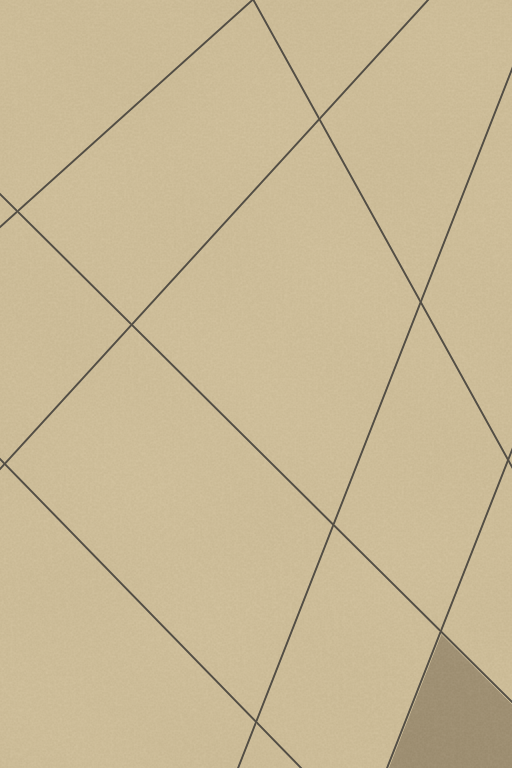
This background is drawn by a WebGL 1 fragment shader. Its source:

```glsl
precision highp float;
uniform vec2 u_resolution;

vec2 hash2(vec2 cell) {
  vec2 q = vec2(dot(cell, vec2(127.1, 311.7)), dot(cell, vec2(269.5, 183.3)));
  return fract(sin(q) * 43758.55);
}

// Cellular noise: distance to the nearest scattered point
float cellular(vec2 p) {
  vec2 cell = floor(p);
  vec2 local = fract(p);
  float nearest = 2.0;
  for (int y = -1; y <= 1; y++) {
    for (int x = -1; x <= 1; x++) {
      vec2 offset = vec2(float(x), float(y));
      nearest = min(nearest, length(offset + hash2(cell + offset) - local));
    }
  }
  return nearest;
}

// Signed distance to the line through a and b, positive on its left
float seam(vec2 p, vec2 a, vec2 b) {
  vec2 along = normalize(b - a);
  return dot(p - a, vec2(-along.y, along.x));
}

void main() {
  // Canvas spans 2 by 3 units
  vec2 p = gl_FragCoord.xy / u_resolution * vec2(2.0, 3.0);
  float pixel = 3.0 / u_resolution.y;

  // Sandy ground with soft mottling
  vec3 color = vec3(0.805, 0.741, 0.598);
  color += 0.004 * sin(p.x * 5.0 + sin(p.y * 4.0)) * sin(p.y * 6.0 + p.x * 2.0);
  color -= 0.006 * dot(p - vec2(1.0, 1.5), p - vec2(1.0, 1.5)) / 3.25;

  // Shaded corner, set slightly inside the two seams around it
  float falling = seam(p, vec2(0.0, 2.242), vec2(2.0, 0.258));
  float rising = seam(p, vec2(1.512, 0.0), vec2(2.0, 1.242));
  float corner = max(falling, rising) + 0.007;
  vec3 shade = vec3(0.622, 0.562, 0.449) + 0.02 * (p.y - 0.25);
  color = mix(color, shade, 1.0 - smoothstep(-0.5 * pixel, 0.5 * pixel, corner));

  // Fine paper grain
  float grain = cellular(p * 110.0) - 0.45;
  float fleck = hash2(floor(p * 128.0)).x - 0.5;
  color += grain * vec3(0.022, 0.022, 0.026) + fleck * 0.014;

  // Thin dark seams
  float d = min(abs(falling), abs(rising));
  d = min(d, abs(seam(p, vec2(0.0, 2.113), vec2(0.986, 3.0))));
  d = min(d, abs(seam(p, vec2(0.99, 3.0), vec2(2.0, 1.176))));
  d = min(d, abs(seam(p, vec2(0.0, 1.168), vec2(1.672, 3.0))));
  d = min(d, abs(seam(p, vec2(0.0, 1.207), vec2(1.176, 0.0))));
  d = min(d, abs(seam(p, vec2(0.93, 0.0), vec2(2.0, 2.73))));
  float ink = 1.0 - smoothstep(-0.6 * pixel, 0.6 * pixel, d - 0.0038);
  color = mix(color, vec3(0.3, 0.285, 0.255), ink * 0.95);

  gl_FragColor = vec4(color, 1.0);
}
```
